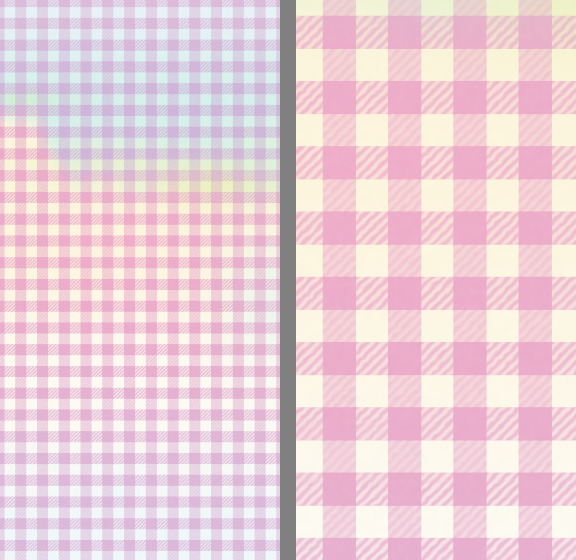
Left: the whole. Right: its middle third, enlarged.
A Shadertoy shader for this pattern:

```glsl
const float PERIOD = 0.0777;
const float HALF_BAND = 0.0198;
const vec2 FIRST_BAND = vec2(0.0742, 0.0835);

vec2 hashGradient(vec2 cell) {
    vec2 h = vec2(dot(cell, vec2(127.1, 311.7)), dot(cell, vec2(269.5, 183.3)));
    return 2.0 * fract(sin(h) * 43758.5) - 1.0;
}

float gradientNoise(vec2 p) {
    vec2 i = floor(p), f = fract(p);
    vec2 u = f * f * f * (f * (f * 6.0 - 15.0) + 10.0);
    vec2 e = vec2(1.0, 0.0);
    float a = dot(hashGradient(i), f);
    float b = dot(hashGradient(i + e), f - e);
    float c = dot(hashGradient(i + e.yx), f - e.yx);
    float d = dot(hashGradient(i + e.xx), f - e.xx);
    return mix(mix(a, b, u.x), mix(c, d, u.x), u.y);
}

float cloud(vec2 p) {
    float sum = 0.0, gain = 0.5;
    for (int i = 0; i < 3; i++) {
        sum += gain * gradientNoise(p);
        p = p * 2.0 + 7.3;
        gain *= 0.5;
    }
    return sum;
}

// Soft elliptical stain, 1 at its centre
float stain(vec2 p, vec2 centre, vec2 radius) {
    vec2 q = (p - centre) / radius;
    return exp(-dot(q, q));
}

// Coverage of the evenly spaced bands along both axes
vec2 bands(vec2 p, float pixel) {
    vec2 d = abs(fract((p - FIRST_BAND) / PERIOD + 0.5) - 0.5) * PERIOD;
    return 1.0 - smoothstep(HALF_BAND - 0.6 * pixel, HALF_BAND + 0.6 * pixel, d);
}

// Rising diagonal threads, from -1 to 1
float twill(vec2 p, float wobble) {
    return sin(6.2832 * ((p.x + p.y) * 6.0 / PERIOD + wobble));
}

// Upper lilac field, meeting the lower pink field at a ragged slope
float lowerField(vec2 p, float warp) {
    float edge = 0.39 + 0.22 * smoothstep(0.10, 0.27, p.x) + 0.07 * p.x;
    return smoothstep(-0.07, 0.09, p.y - edge + 0.12 * warp);
}

vec3 paperColor(vec2 p, float lower, float warp) {
    vec3 sky = mix(vec3(0.91, 0.95, 0.97), vec3(0.84, 0.94, 0.92), smoothstep(0.0, 0.38, p.y));
    vec3 cream = mix(vec3(0.99, 0.96, 0.87), vec3(0.99, 0.98, 0.95), smoothstep(0.85, 1.4, p.y));
    cream = mix(cream, vec3(0.94, 0.97, 0.98), smoothstep(1.4, 1.95, p.y + 0.2 * warp));
    vec3 color = mix(sky, cream, lower);
    color = mix(color, vec3(0.92, 0.94, 0.73), 0.9 * stain(p, vec2(0.78, 0.65), vec2(0.27, 0.08)));
    color = mix(color, vec3(0.93, 0.95, 0.80), 0.7 * stain(p, vec2(0.40, 0.59), vec2(0.35, 0.09)));
    color = mix(color, vec3(0.82, 0.93, 0.82), 0.8 * stain(p, vec2(0.08, 0.36), vec2(0.15, 0.05)));
    color = mix(color, vec3(0.88, 0.95, 0.86), 0.7 * stain(p, vec2(0.96, 0.51), vec2(0.12, 0.08)));
    return mix(color, vec3(0.91, 0.96, 0.94), 0.7 * stain(p, vec2(0.98, 1.08), vec2(0.17, 0.23)));
}

vec3 inkColor(vec2 p, float lower, float warp) {
    vec3 lilac = mix(vec3(0.86, 0.73, 0.85), vec3(0.81, 0.71, 0.85), smoothstep(0.0, 0.35, p.y));
    float fade = smoothstep(1.05, 1.85, p.y + 0.15 * warp);
    vec3 pink = mix(vec3(0.92, 0.67, 0.79), vec3(0.86, 0.72, 0.85), fade);
    vec3 color = mix(lilac, pink, lower);
    color = mix(color, vec3(0.88, 0.77, 0.77), 0.6 * stain(p, vec2(0.75, 0.64), vec2(0.32, 0.08)));
    color = mix(color, vec3(0.95, 0.68, 0.78), 0.5 * stain(p, vec2(0.42, 0.88), vec2(0.25, 0.14)));
    return mix(color, vec3(0.86, 0.73, 0.84), 0.6 * stain(p, vec2(1.0, 1.08), vec2(0.20, 0.25)));
}

void mainImage(out vec4 fragColor, in vec2 fragCoord) {
    // Width is one unit; y runs down from the top edge
    float pixel = 1.0 / iResolution.x;
    vec2 p = vec2(fragCoord.x, iResolution.y - fragCoord.y) * pixel;

    // Watercolour dyes
    float warp = cloud(p * vec2(4.0, 5.0));
    float lower = lowerField(p, warp);
    vec3 paper = paperColor(p, lower, warp);
    vec3 ink = inkColor(p, lower, warp);

    // Woven bands: solid crossings and hatched single layers
    vec2 cover = bands(p, pixel);
    float crossing = cover.x * cover.y;
    float single = cover.x + cover.y - 2.0 * crossing;
    float grain = gradientNoise(p * 110.0);
    float rowWear = gradientNoise(vec2(p.x * 3.0, floor(p.y / PERIOD) * 1.37));
    float contrast = mix(0.10, 0.25, cover.y) * (1.0 + 0.7 * rowWear);
    float thread = twill(p, 0.25 * grain);
    float density = crossing * (0.98 + 0.05 * grain);
    density += single * (0.53 + contrast * thread + 0.06 * grain);

    vec3 color = mix(paper, ink, clamp(density, 0.0, 1.0));
    color += 0.008 * gradientNoise(p * 60.0);
    fragColor = vec4(clamp(color, 0.0, 1.0), 1.0);
}
```
